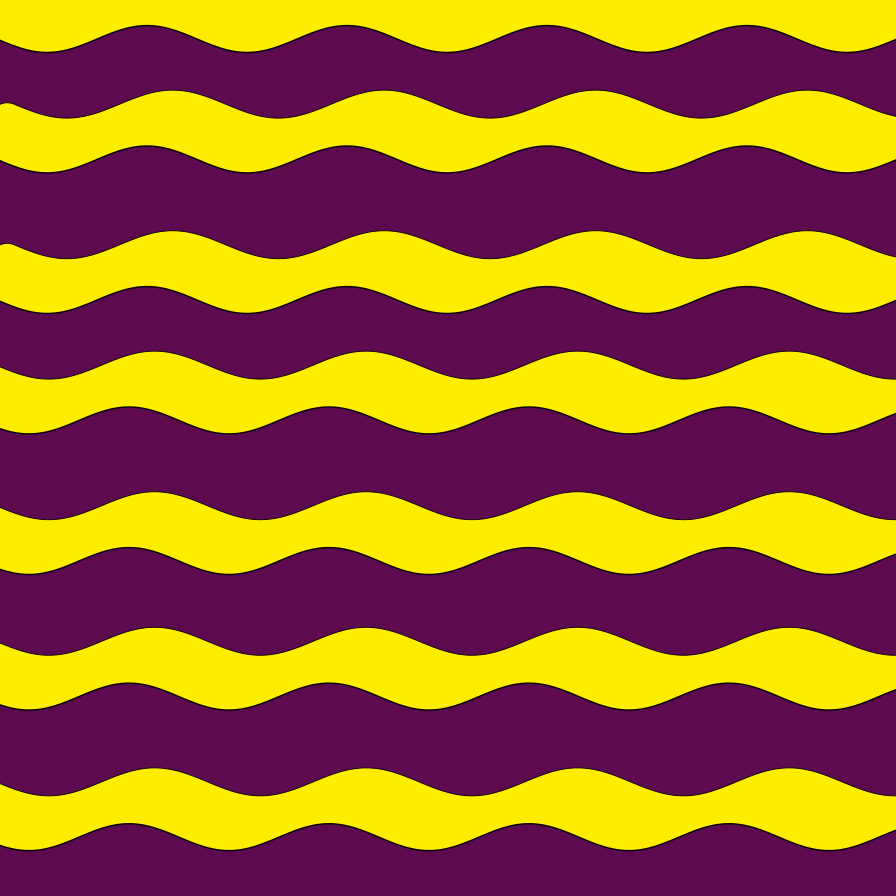
Write a WebGL 2 fragment shader that draws this pattern.

```glsl
#version 300 es
precision highp float;

uniform vec2 u_resolution;
out vec4 outColor;

const float TAU = 6.2831853;
const vec3 PURPLE = vec3(0.365, 0.043, 0.306);
const vec3 YELLOW = vec3(1.0, 0.93, 0.0);
const vec3 INK = vec3(0.04, 0.0, 0.04);

const int BAND_COUNT = 7;
const float PAIR_PITCH = 0.2913;
const float BAND_GAP = 0.1569;
const float THICKNESS = 0.0618;

// Approximate signed distance above a wave with a crest at crestX.
float waveDistance(vec2 p, float baseline, float amplitude, float wavelength, float crestX) {
    float k = TAU / wavelength;
    float phase = k * (p.x - crestX);
    float slope = -amplitude * k * sin(phase);
    return (p.y - baseline - amplitude * cos(phase)) / sqrt(1.0 + slope * slope);
}

// Antialiased coverage of the region where d is positive.
float coverage(float d, float pixel) {
    return clamp(d / pixel + 0.5, 0.0, 1.0);
}

float strokeCoverage(float d, float halfWidth, float pixel) {
    return coverage(d + halfWidth, pixel) - coverage(d - halfWidth, pixel);
}

// Bands come in pairs; the last pair sits slightly lower.
float bandBaseline(int pair, int member) {
    float lower = 0.9564 - PAIR_PITCH * float(pair) - (pair == 3 ? 0.0169 : 0.0);
    return lower + (member == 0 ? BAND_GAP : 0.0);
}

vec3 paintBand(vec3 color, vec2 p, float baseline, float pixel) {
    float lower = waveDistance(p, baseline, 0.0150, 0.2232, 0.1641);

    // The upper edge rounds off at the left end of the band.
    float endDrop = 27.0 * pow(max(0.0156 - p.x, 0.0), 2.0);
    vec2 upperPoint = p + vec2(0.0, endDrop);
    float upper = waveDistance(upperPoint, baseline + THICKNESS, 0.0156, 0.2361, 0.1927);

    color = mix(color, YELLOW, coverage(lower, pixel) * coverage(-upper, pixel));
    color = mix(color, INK, strokeCoverage(upper, 0.00052, pixel));
    return mix(color, INK, strokeCoverage(lower, 0.00085, pixel));
}

void main() {
    vec2 p = gl_FragCoord.xy / u_resolution;
    float pixel = 1.0 / min(u_resolution.x, u_resolution.y);
    vec3 color = PURPLE;

    for (int i = 0; i < BAND_COUNT; i++) {
        int pair = (i + 1) / 2;
        int member = (i + 1) % 2;
        // The lower four bands slide to the left.
        float shift = pair >= 2 ? -0.0202 : 0.0;
        color = paintBand(color, p - vec2(shift, 0.0), bandBaseline(pair, member), pixel);
    }

    outColor = vec4(color, 1.0);
}
```
